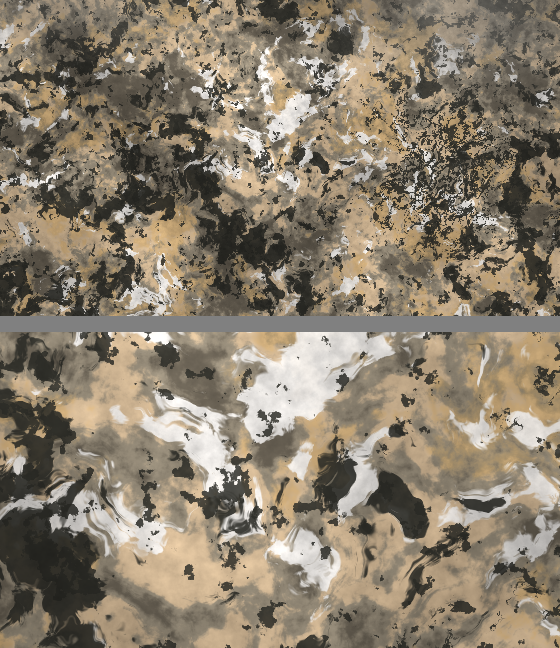
Top, the full canvas; bottom, a detail of the centre.
Write a WebGL 1 fragment shader that draws this texture.

```glsl
precision highp float;
// Weathered stone: ochre and grey mottling, white lichen, black crust and crackle.
uniform vec2 u_resolution;

#define INK vec3(0.17, 0.17, 0.15)
#define UMBER vec3(0.40, 0.37, 0.32)
#define STONE vec3(0.57, 0.53, 0.46)
#define TAN vec3(0.79, 0.69, 0.56)
#define OCHRE vec3(0.72, 0.58, 0.36)
#define CHALK vec3(0.91, 0.90, 0.89)
#define HAZE vec3(0.50, 0.49, 0.47)
#define CRUST_LEVEL 1.0
#define CHALK_LEVEL 1.25
#define CRACK_SCALE 30.0

float hash(vec2 p) {
  vec3 q = fract(vec3(p.xyx) * 0.1031);
  q += dot(q, q.yzx + 33.33);
  return fract((q.x + q.y) * q.z);
}

float noise(vec2 p) {
  vec2 i = floor(p);
  vec2 f = fract(p);
  f = f * f * (3.0 - 2.0 * f);
  return mix(mix(hash(i), hash(i + vec2(1.0, 0.0)), f.x),
             mix(hash(i + vec2(0.0, 1.0)), hash(i + vec2(1.0)), f.x), f.y);
}

// Rotated octaves, rescaled to zero mean and about unit spread.
float grain(vec2 p) {
  float sum = 0.0;
  float weight = 1.0;
  for (int i = 0; i < 5; i++) {
    sum += weight * (noise(p) - 0.5);
    p = mat2(1.6, 1.2, -1.2, 1.6) * p + 17.3;
    weight *= 0.6;
  }
  return sum * 4.0;
}

// Soft elliptical patch.
float patchAt(vec2 p, vec2 center, vec2 radius) {
  vec2 q = (p - center) / radius;
  return exp(-dot(q, q));
}

// Distance-like measure to the borders of irregular cells.
float cellBorder(vec2 p) {
  vec2 cell = floor(p);
  float nearest = 8.0;
  float second = 8.0;
  for (int y = -1; y <= 1; y++) {
    for (int x = -1; x <= 1; x++) {
      vec2 c = cell + vec2(float(x), float(y));
      float d = length(c + vec2(hash(c + 5.0), hash(c + 91.0)) - p);
      second = min(second, max(nearest, d));
      nearest = min(nearest, d);
    }
  }
  return second - nearest;
}

void main() {
  vec2 p = gl_FragCoord.xy / u_resolution.y;
  p.x += 0.89 - 0.5 * u_resolution.x / u_resolution.y;
  vec2 warp = vec2(grain(p * 6.0 + 40.0), grain(p * 6.0 + 70.0));
  vec2 w = p + 0.018 * warp;
  vec2 soft = p + 0.04 * warp;

  // Broad layout of pale, dark and crackled regions
  float crackArea = patchAt(soft, vec2(1.40, 0.44), vec2(0.27, 0.24));
  float chalkArea = patchAt(soft, vec2(1.00, 0.53), vec2(0.26, 0.16))
                  + patchAt(soft, vec2(0.90, 0.73), vec2(0.13, 0.12))
                  + 0.6 * patchAt(soft, vec2(0.48, 0.20), vec2(0.12, 0.13));
  float crustArea = patchAt(soft, vec2(0.48, 0.45), vec2(0.17, 0.20))
                  + 0.8 * patchAt(soft, vec2(0.10, 0.08), vec2(0.24, 0.14))
                  + 0.8 * patchAt(soft, vec2(0.72, 0.20), vec2(0.15, 0.22))
                  + 0.8 * patchAt(soft, vec2(0.25, 0.78), vec2(0.18, 0.15))
                  + 0.8 * patchAt(soft, vec2(1.74, 0.38), vec2(0.12, 0.30))
                  + 0.6 * patchAt(soft, vec2(1.07, 0.34), vec2(0.08, 0.12))
                  + 0.6 * patchAt(soft, vec2(1.05, 0.92), vec2(0.20, 0.10));
  float glow = patchAt(soft, vec2(0.24, 0.42), vec2(0.16, 0.06))
             + patchAt(soft, vec2(0.50, 0.23), vec2(0.13, 0.12))
             + patchAt(soft, vec2(0.08, 0.78), vec2(0.12, 0.12));

  // Mottled ground
  float fine = grain(p * 55.0);
  float tone = 0.75 * grain(w * 7.0) + 0.55 * grain(w * 24.0 + 9.0) + 0.25 * fine
             + 0.9 * crackArea + 0.8 * glow + 0.5 * chalkArea - 0.9 * crustArea;
  vec3 color = mix(UMBER, STONE, smoothstep(-1.3, 0.1, tone));
  color = mix(color, TAN, smoothstep(0.2, 1.1, tone));
  float rust = smoothstep(0.1, 1.5, grain(w * 9.0 + 31.0) + 0.4 * fine);
  color = mix(color, OCHRE, 0.55 * rust * smoothstep(-1.0, 0.6, tone));

  // Chalky lichen with ragged edges
  float chalk = 0.6 * grain(w * 9.0 + 55.0) + 0.6 * grain(w * 28.0 + 3.0)
              + 1.1 * chalkArea + 0.3 * glow - 0.5 * crustArea;
  color = mix(color, CHALK, 0.92 * smoothstep(CHALK_LEVEL - 0.3, CHALK_LEVEL + 0.25, chalk));

  // Black crust, pepper specks and broken crackle
  float crust = 0.55 * grain(w * 8.0 + 83.0) + 0.65 * grain(w * 32.0 + 21.0)
              + 1.0 * crustArea - 0.5 * crackArea - 0.35 * chalkArea - 0.5 * glow;
  color = mix(color, INK, 0.9 * smoothstep(CRUST_LEVEL - 0.25, CRUST_LEVEL + 0.3, crust));
  float pepper = grain(p * 48.0 + 64.0) + 0.4 * crust;
  color = mix(color, INK, 0.85 * smoothstep(1.25, 1.65, pepper));
  float crack = cellBorder(w * CRACK_SCALE + 0.25 * fine);
  float crackWidth = 0.22 * smoothstep(0.25, 0.8, crackArea + 0.13 * grain(p * 22.0 + 12.0));
  color = mix(color, INK, 0.9 * (1.0 - smoothstep(crackWidth - 0.06, crackWidth + 0.06, crack))
                        * smoothstep(0.0, 0.1, crackWidth));

  // Grey bloom and blurred shadows
  float bloom = patchAt(p, vec2(1.50, 0.95), vec2(0.36, 0.20))
              + 0.6 * patchAt(p, vec2(0.22, 0.98), vec2(0.30, 0.14));
  color = mix(color, HAZE, 0.6 * min(bloom, 1.0));
  float shade = 0.97 + 0.22 * (noise(p * 5.0 + 8.0) - 0.5) + 0.12 * glow
              + 0.08 * chalkArea - 0.20 * crustArea;
  color *= shade * (1.0 + 0.035 * fine);
  gl_FragColor = vec4(clamp(color, 0.0, 1.0), 1.0);
}
```
